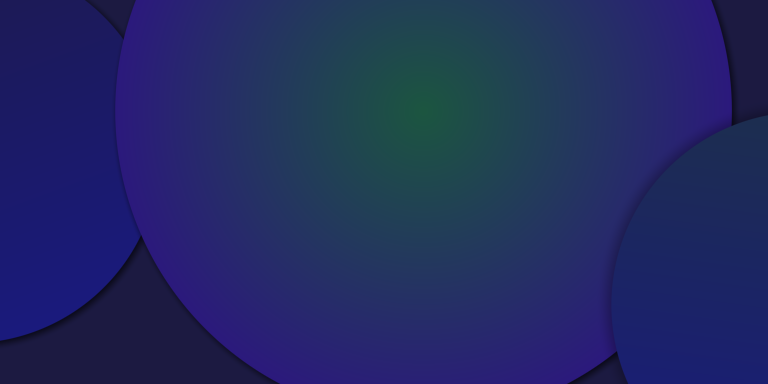
Write a WebGL 1 fragment shader that draws this background.

```glsl
precision highp float;
// Three large overlapping gradient discs with soft drop shadows on a dark indigo field.

uniform vec2 u_resolution;

// Lengths are in canvas heights, origin at the lower left.
const vec3 FIELD = vec3(0.108, 0.102, 0.255);

const vec2  LEFT_CENTER = vec2(-0.081, 0.604);
const float LEFT_RADIUS = 0.498;
const vec2  LEFT_AXIS   = vec2(0.35, -0.94);
const vec3  LEFT_START  = vec3(0.112, 0.102, 0.310);
const vec3  LEFT_END    = vec3(0.100, 0.102, 0.490);

const vec2  MAIN_CENTER = vec2(1.103, 0.711);
const float MAIN_RADIUS = 0.803;
const vec3  MAIN_CORE   = vec3(0.108, 0.335, 0.250);
const vec3  MAIN_RIM    = vec3(0.170, 0.098, 0.488);

const vec2  RIGHT_CENTER = vec2(2.095, 0.206);
const float RIGHT_RADIUS = 0.503;
const vec2  RIGHT_AXIS   = vec2(-0.14, -0.99);
const vec3  RIGHT_START  = vec3(0.112, 0.182, 0.305);
const vec3  RIGHT_END    = vec3(0.100, 0.100, 0.490);

const vec2  SHADOW_SHIFT    = vec2(0.006, -0.006);
const float SHADOW_BLUR     = 0.018;
const float SHADOW_STRENGTH = 0.75;
const vec2  HALO_SHIFT      = vec2(-0.006, 0.004);
const float HALO_BLUR       = 0.035;
const float HALO_STRENGTH   = 0.40;

float discDistance(vec2 p, vec2 center, float radius) {
    return length(p - center) - radius;
}

// Position along an axis through a disc: 0 at one rim, 1 at the other.
float axisPosition(vec2 p, vec2 center, float radius, vec2 axis) {
    return clamp(0.5 + 0.5 * dot(p - center, axis) / radius, 0.0, 1.0);
}

vec3 addShadow(vec3 base, float dist, float blur, float strength) {
    return base * (1.0 - strength * (1.0 - smoothstep(-blur, blur, dist)));
}

vec3 addDisc(vec3 base, vec3 fill, float dist) {
    float halfPixel = 0.75 / u_resolution.y;
    return mix(fill, base, smoothstep(-halfPixel, halfPixel, dist));
}

void main() {
    vec2 p = gl_FragCoord.xy / u_resolution.y;
    vec3 color = FIELD;

    // Left disc: linear indigo to blue
    float shadow = discDistance(p - SHADOW_SHIFT, LEFT_CENTER, LEFT_RADIUS);
    float along = axisPosition(p, LEFT_CENTER, LEFT_RADIUS, LEFT_AXIS);
    color = addShadow(color, shadow, SHADOW_BLUR, SHADOW_STRENGTH);
    color = addDisc(color, mix(LEFT_START, LEFT_END, along),
                    discDistance(p, LEFT_CENTER, LEFT_RADIUS));

    // Main disc: radial green core to violet rim
    shadow = discDistance(p - SHADOW_SHIFT, MAIN_CENTER, MAIN_RADIUS);
    float fromCore = min(length(p - MAIN_CENTER) / MAIN_RADIUS, 1.0);
    color = addShadow(color, shadow, SHADOW_BLUR, SHADOW_STRENGTH);
    color = addDisc(color, mix(MAIN_CORE, MAIN_RIM, fromCore),
                    discDistance(p, MAIN_CENTER, MAIN_RADIUS));

    // Right disc: linear teal to blue with a wider, fainter shadow
    shadow = discDistance(p - HALO_SHIFT, RIGHT_CENTER, RIGHT_RADIUS);
    along = axisPosition(p, RIGHT_CENTER, RIGHT_RADIUS, RIGHT_AXIS);
    color = addShadow(color, shadow, HALO_BLUR, HALO_STRENGTH);
    color = addDisc(color, mix(RIGHT_START, RIGHT_END, along),
                    discDistance(p, RIGHT_CENTER, RIGHT_RADIUS));

    gl_FragColor = vec4(color, 1.0);
}
```
